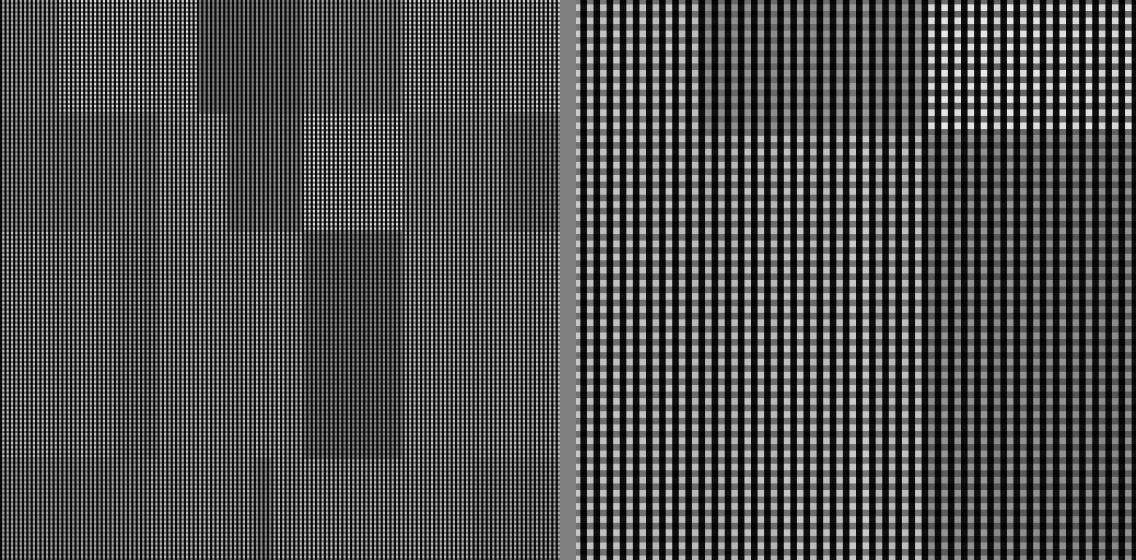
Left: the whole. Right: its middle third, enlarged.
Reproduce this pattern procedurally as a WebGL 1 fragment shader.

```glsl
precision highp float;

uniform vec2 u_resolution;

float hash(vec2 p) {
  vec3 q = fract(p.xyx * 0.1031);
  q += dot(q, q.yzx + 33.33);
  return fract((q.x + q.y) * q.z);
}

// Filtered coverage of a thread filling the upper half of each unit cell
float thread(float coord, float pixel) {
  float gap = abs(fract(coord) - 0.75);
  gap = min(gap, 1.0 - gap);
  return clamp(0.5 + (0.25 - gap) / pixel, 0.0, 1.0);
}

// Starting value plus a jump at every edge passed
float staircase(float x, vec4 edges, float start, vec4 jumps) {
  return start + dot(step(edges, vec4(x)), jumps);
}

// Warp brightness (x) and weft contrast (y) of the patch at a point
vec2 patchStyle(vec2 p) {
  vec4 edges;
  if (p.y > 0.797) {
    edges = vec4(0.10, 0.35, 0.54, 0.72);
    return vec2(staircase(p.x, edges, 0.96, vec4(0.10, -0.27, 0.12, 0.13)),
                staircase(p.x, edges, 0.60, vec4(0.45, -0.70, 0.20, 0.45)));
  }
  if (p.y > 0.585) {
    edges = vec4(0.28, 0.41, 0.538, 0.718);
    float tone = staircase(p.x, edges, 0.90, vec4(0.13, -0.18, 0.22, -0.09));
    tone -= 0.15 * step(0.9, p.x);
    return vec2(tone, staircase(p.x, edges, 0.60, vec4(0.15, -0.30, 0.65, -0.45)));
  }
  if (p.y > 0.18) {
    edges = vec4(0.20, 0.28, 0.538, 0.718);
    return vec2(staircase(p.x, edges, 0.98, vec4(-0.10, 0.12, -0.23, 0.23)),
                staircase(p.x, edges, 0.90, vec4(0.00, -0.10, -0.10, 0.10)));
  }
  edges = vec4(0.26, 0.455, 0.485, 0.84);
  return vec2(staircase(p.x, edges, 0.90, vec4(0.08, -0.14, 0.14, -0.08)),
              staircase(p.x, edges, 0.60, vec4(0.20, -0.30, 0.30, 0.00)));
}

void main() {
  vec2 grid = gl_FragCoord.xy / u_resolution * 128.0;
  vec2 pixel = 128.0 / u_resolution;
  vec2 cell = floor(grid);
  vec2 style = patchStyle((cell + 0.5) / 128.0);

  float warp = thread(grid.x, pixel.x);
  float weft = thread(grid.y, pixel.y);

  // Uneven yarn: each column differs a little, each crossing less
  float wear = 1.0 + 0.10 * (hash(vec2(cell.x, 7.0)) - 0.5)
                   + 0.03 * (hash(cell) - 0.5);

  float ground = 0.015 + 0.045 * weft;
  float yarn = (0.59 + 0.20 * style.y * (2.0 * weft - 1.0)) * style.x * wear;
  gl_FragColor = vec4(vec3(mix(ground, yarn, warp)), 1.0);
}
```
